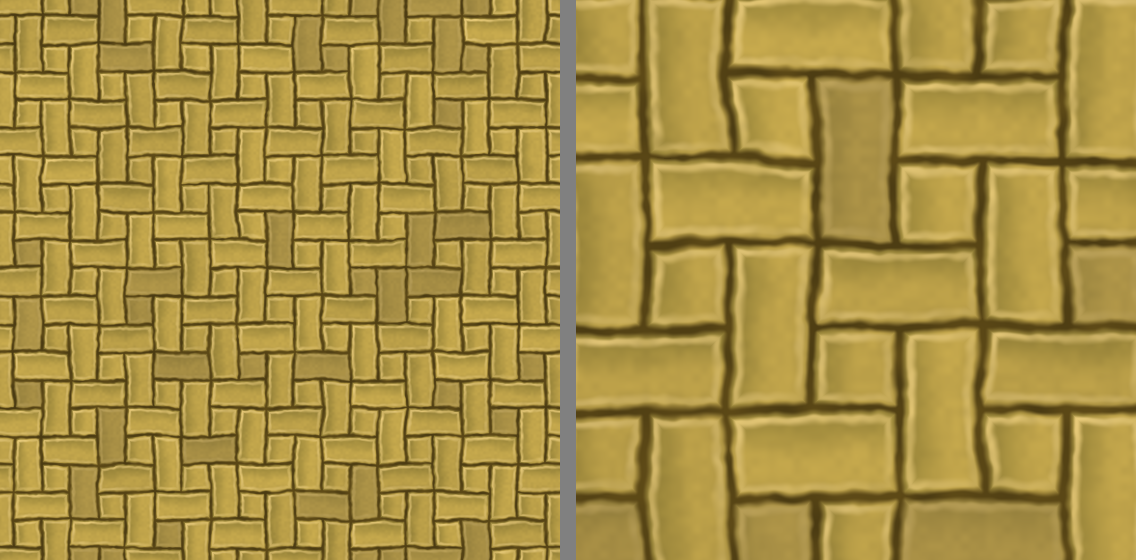
Left, the full canvas; right, a detail of the centre.
A WebGL 2 fragment shader for this texture:

```glsl
#version 300 es
precision highp float;
// Woven straw-coloured pavers: upright bricks, lying bricks and small squares.
// A five-cell sequence slides two cells per row on a 20 x 20 grid; each brick
// gets a box distance for its joint and pale rim, plus wrapped noise for wear.
uniform vec2 u_resolution;
out vec4 fragColor;

const float CELLS = 20.0;

float hash(vec2 v) {
    return fract(sin(dot(v, vec2(127.1, 311.7))) * 43758.55);
}

// Value noise that repeats after the given whole period
float noise(vec2 p, float period) {
    vec2 i = floor(p), f = fract(p);
    f = f * f * (3.0 - 2.0 * f);
    vec2 a = mod(i, period), b = mod(i + 1.0, period);
    return mix(mix(hash(a), hash(vec2(b.x, a.y)), f.x),
               mix(hash(vec2(a.x, b.y)), hash(b), f.x), f.y);
}

// Wrapped noise centred on zero, with a whole number of knots per cell
float wear(vec2 p, float knots) {
    return noise(p * knots, CELLS * knots) - 0.5;
}

// Origin (xy) and size (zw) of the brick that covers a cell, y pointing down
vec4 brickAt(vec2 cell) {
    float k = mod(cell.x - 2.0 * cell.y, 5.0);
    if (k < 0.5) return vec4(cell, 1.0, 2.0);
    if (k < 1.5) return vec4(cell, 2.0, 1.0);
    if (k < 2.5) return vec4(cell - vec2(1.0, 0.0), 2.0, 1.0);
    if (k < 3.5) return vec4(cell - vec2(0.0, 1.0), 1.0, 2.0);
    return vec4(cell, 1.0, 1.0);
}

float roundedBox(vec2 p, vec2 halfSize, float radius) {
    vec2 q = abs(p) - halfSize + radius;
    return length(max(q, 0.0)) + min(max(q.x, q.y), 0.0) - radius;
}

void main() {
    vec2 uv = gl_FragCoord.xy / u_resolution;
    vec2 p = vec2(uv.x, 1.0 - uv.y) * CELLS - vec2(0.5, 0.57);

    // Hand-laid wobble of the joints
    vec2 q = p + 0.11 * vec2(wear(p, 1.0), wear(p + 7.0, 1.0))
               + 0.05 * vec2(wear(p + 3.0, 4.0), wear(p + 11.0, 4.0));

    // Brick under this point, slightly turned about its centre
    vec4 brick = brickAt(floor(q));
    vec2 id = mod(brick.xy, CELLS);
    vec2 local = q - brick.xy - 0.5 * brick.zw;
    float turn = 0.035 * (hash(id + 5.3) - 0.5);
    local += turn * vec2(-local.y, local.x);
    float inside = -roundedBox(local, 0.5 * brick.zw, 0.07) + 0.025 * wear(p, 9.0);

    // Face: shaded on the left or upper side, brighter across the short axis
    bool lying = brick.z > brick.w;
    float across = lying ? local.y : local.x;
    float light = smoothstep(-0.42, 0.12, across + 0.16 * wear(p, 2.0));
    vec3 color = mix(vec3(0.61, 0.53, 0.23), vec3(0.75, 0.64, 0.29), light);
    color *= 1.0 - 0.06 * smoothstep(0.2, 0.45, across);

    // Pale worn rim, strongest toward the top and left
    float rim = smoothstep(0.07, 0.12, inside) * (1.0 - smoothstep(0.13, 0.22, inside));
    float facing = clamp(0.7 - 0.35 * (local.x / brick.z + local.y / brick.w), 0.0, 1.0);
    color = mix(color, vec3(0.85, 0.74, 0.43), rim * (facing + 0.5 * wear(p, 5.0)));

    // A few duller bricks, small tone shifts, and fine grain
    float dull = step(0.83, hash(id + 2.7));
    color = mix(color, vec3(0.60, 0.51, 0.26), 0.55 * dull);
    color *= 1.0 + 0.06 * (hash(id + 9.1) - 0.5) + 0.05 * wear(p, 10.0);

    // Dark joint with uneven width and a soft brown edge
    float width = 0.095 + 0.04 * wear(p + 5.0, 2.0);
    vec3 joint = vec3(0.33, 0.26, 0.08) * (1.0 + 0.25 * wear(p, 3.0));
    color = mix(joint, color, smoothstep(0.01, width, inside));

    fragColor = vec4(color, 1.0);
}
```
